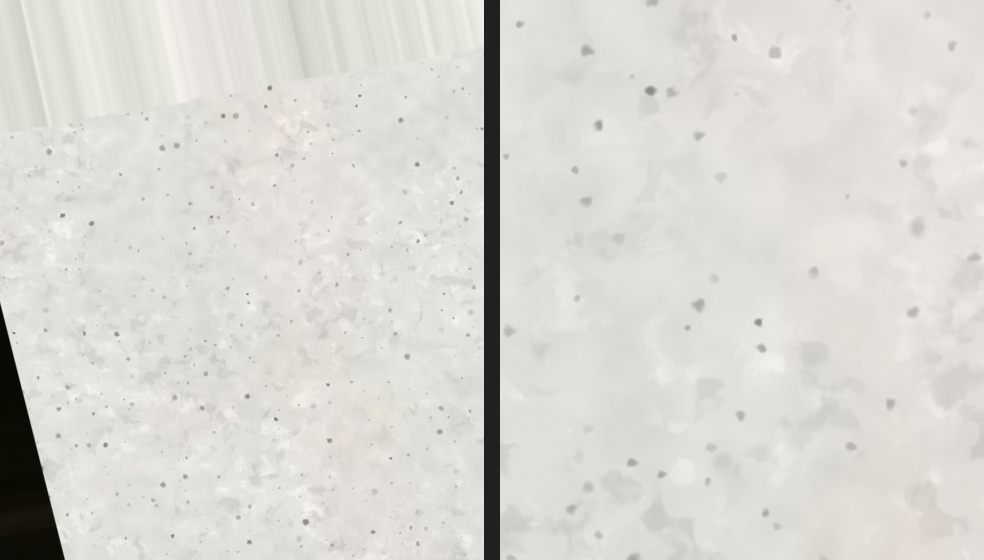
Left: the whole. Right: its middle third, enlarged.
This texture is drawn by a Shadertoy shader. Its source:

```glsl
// Pale speckled marble slab, tilted, with a smeared streak band above and a dark corner at left.

float hash(vec2 p) {
    return fract(sin(dot(p, vec2(127.1, 311.7))) * 43758.5453);
}

float noise(vec2 p) {
    vec2 i = floor(p), f = fract(p);
    f = f * f * (3.0 - 2.0 * f);
    return mix(mix(hash(i), hash(i + vec2(1, 0)), f.x),
               mix(hash(i + vec2(0, 1)), hash(i + vec2(1, 1)), f.x), f.y);
}

float fbm(vec2 p) {
    float sum = 0.0, amp = 0.5;
    for (int i = 0; i < 4; i++) {
        sum += amp * noise(p);
        p = mat2(1.6, 1.2, -1.2, 1.6) * p + 7.3;
        amp *= 0.5;
    }
    return sum / 0.9375;
}

// Soft round patch, squashed vertically
float patchAt(vec2 p, vec2 center, float size) {
    vec2 d = (p - center) * vec2(1.0, 1.6) / size;
    return exp(-dot(d, d));
}

// Scattered dark mineral grains, one candidate per cell
float specks(vec2 p, float cells, float chance, float radius) {
    vec2 id = floor(p * cells);
    float cover = 0.0;
    for (int y = -1; y <= 1; y++)
    for (int x = -1; x <= 1; x++) {
        vec2 cell = id + vec2(x, y);
        vec2 center = (cell + vec2(hash(cell), hash(cell + 41.7))) / cells;
        float size = radius * mix(0.5, 1.1, hash(cell + 13.1));
        vec2 d = p - center;
        d += 0.0025 * (vec2(noise(p * 240.0), noise(p * 240.0 + 50.0)) - 0.5);
        float strength = step(hash(cell + 77.3), chance) * mix(0.25, 1.0, hash(cell + 5.9));
        cover = max(cover, strength * (1.0 - smoothstep(size * 0.35, size * 1.3, length(d))));
    }
    return cover;
}

vec3 marble(vec2 p) {
    vec2 warp = vec2(fbm(p * 38.0), fbm(p * 38.0 + 31.0)) - 0.5;
    vec2 q = p + 0.022 * warp;

    // Grey-green ground with a rosy band drifting down to the right
    float band = p.x - mix(0.66, 0.44, p.y) + 0.2 * (fbm(p * 6.0) - 0.5);
    float rosy = exp(-band * band * 70.0);
    rosy = max(rosy, 0.7 * smoothstep(0.57, 0.78, fbm(p * 7.0 + 19.0)));
    vec3 color = mix(vec3(0.879, 0.882, 0.857), vec3(0.892, 0.873, 0.854), rosy);

    // Ochre stains
    float stain = patchAt(p, vec2(0.46, 0.77), 0.075) + patchAt(p, vec2(0.64, 0.25), 0.065)
                + 0.6 * patchAt(p, vec2(0.55, 0.35), 0.06);
    color += vec3(0.014, 0.002, -0.027) * stain * smoothstep(0.3, 0.65, fbm(q * 25.0));

    // Cloudy mottling, white flecks and grey blots
    color += 0.05 * (fbm(q * 11.0) - 0.5) + 0.075 * (fbm(q * 42.0 + 9.0) - 0.5);
    float crowd = smoothstep(0.3, 0.65, fbm(p * 9.0 + 60.0));
    color += 0.045 * crowd * smoothstep(0.55, 0.78, fbm(q * vec2(55.0, 65.0) + 3.0));
    color -= vec3(0.06, 0.06, 0.058) * crowd * smoothstep(0.57, 0.76, fbm(q * 48.0 + 83.0));

    // Faint veins rising to the right
    for (int i = 0; i < 3; i++) {
        float k = float(i);
        float d = p.y - 0.25 * p.x - 0.18 - 0.205 * k - 0.025 * (fbm(p * 9.0 + k) - 0.5);
        float fade = smoothstep(0.42, 0.65, noise(vec2(p.x * 5.0 + 2.0, k * 9.0)));
        color -= vec3(0.022, 0.027, 0.026) * fade * exp(-d * d * 18000.0);
    }

    float grains = max(specks(p, 17.0, 0.4, 0.0056), 0.6 * specks(p + 3.7, 36.0, 0.28, 0.0036));
    return mix(color, vec3(0.43, 0.43, 0.42), 0.8 * grains);
}

// Long smears that keep one shade along their length
vec3 streaks(vec2 p) {
    float s = p.x + 0.22 * (p.y - 1.0);
    float shade = 0.045 * (noise(vec2(s * 14.0, 2.0)) - 0.5)
                + 0.045 * (noise(vec2(s * 42.0, 8.0)) - 0.5)
                + 0.028 * (noise(vec2(s * 130.0, 5.0)) - 0.5);
    shade += 0.035 * smoothstep(0.76, 0.96, noise(vec2(s * 75.0, 21.0)));
    shade -= 0.035 * smoothstep(0.78, 0.97, noise(vec2(s * 62.0, 33.0)));
    float rosy = smoothstep(0.27, 0.31, s) * (1.0 - smoothstep(0.38, 0.47, s));
    return mix(vec3(0.882, 0.882, 0.855), vec3(0.9, 0.879, 0.86), rosy) + shade;
}

// Near-black void with dim brown smears low down
vec3 darkCorner(vec2 p) {
    float t = p.y - 0.19 * p.x;
    float glow = noise(vec2(t * 30.0, 4.0)) * noise(vec2(t * 110.0, 7.0));
    return vec3(0.04, 0.037, 0.012) + vec3(0.075, 0.06, 0.055) * glow * (1.0 - smoothstep(0.15, 0.3, t));
}

void mainImage(out vec4 fragColor, in vec2 fragCoord) {
    vec2 p = fragCoord / iResolution.y;
    float pixel = 1.0 / iResolution.y;

    // Slab borders: slightly ragged top, straight left side
    float ragged = 0.009 * (noise(vec2(p.x * 45.0, 1.0)) - 0.5);
    float top = p.y - 0.759 - 0.181 * p.x + ragged;
    float left = p.x - 0.116 + 0.252 * p.y;

    vec3 color = mix(marble(p), streaks(p), smoothstep(-0.003, 0.003, top));
    color = mix(darkCorner(p), color, smoothstep(-pixel, pixel, left));
    fragColor = vec4(clamp(color, 0.0, 1.0), 1.0);
}
```
